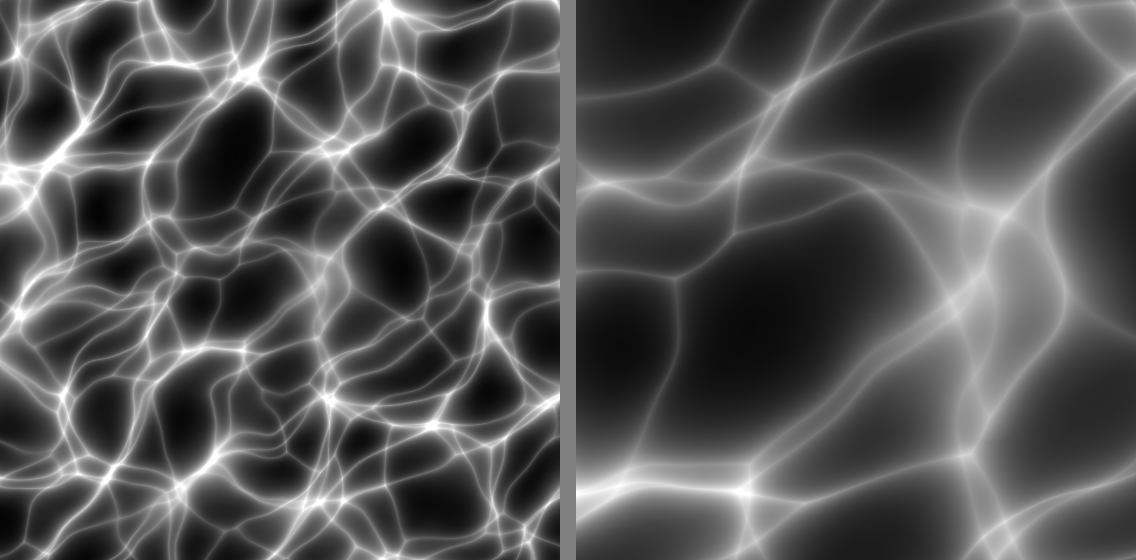
Left, the full canvas; right, a detail of the centre.
Give the GLSL for this texture, as a three.js fragment shader.

```glsl
// Water caustics: a web of soft bright ridges around dark, slanted cells.
// Three warped cell layers are summed; two of them share their seeds, so
// their ridges run side by side and flare up where they merge.

varying vec2 vUv;

vec2 hash2(vec2 p) {
  vec3 h = fract(vec3(p.xyx) * vec3(0.1031, 0.1030, 0.0973));
  h += dot(h, h.yzx + 33.33);
  return fract((h.xx + h.yz) * h.zy);
}

float gradientDot(vec2 cell, vec2 offset) {
  float angle = 6.2832 * hash2(cell + 71.0).x;
  return dot(vec2(cos(angle), sin(angle)), offset);
}

float gradientNoise(vec2 p) {
  vec2 i = floor(p);
  vec2 f = p - i;
  vec2 w = f * f * f * (f * (f * 6.0 - 15.0) + 10.0);
  vec2 e = vec2(1.0, 0.0);
  float low = mix(gradientDot(i, f), gradientDot(i + e.xy, f - e.xy), w.x);
  float high = mix(gradientDot(i + e.yx, f - e.yx), gradientDot(i + e.xx, f - e.xx), w.x);
  return mix(low, high, w.y);
}

vec2 noise2(vec2 p) {
  return vec2(gradientNoise(p), gradientNoise(p + vec2(37.2, 11.7)));
}

// Squared distances to the three nearest seeds, in rising order
vec3 nearestSeeds(vec2 p, float seed) {
  vec2 cell = floor(p);
  vec3 nearest = vec3(8.0);
  for (int y = -1; y <= 1; y++) {
    for (int x = -1; x <= 1; x++) {
      vec2 neighbour = cell + vec2(float(x), float(y));
      vec2 toSeed = neighbour + 0.07 + 0.86 * hash2(neighbour + seed) - p;
      float d = dot(toSeed, toSeed);
      if (d < nearest.x) nearest = vec3(d, nearest.xy);
      else if (d < nearest.y) nearest = vec3(nearest.x, d, nearest.y);
      else nearest.z = min(nearest.z, d);
    }
  }
  return nearest;
}

// Dark cell floor, sharp ridge on the borders, flare at the junctions
float causticLayer(vec2 p, float seed) {
  vec3 d = nearestSeeds(p, seed);
  float border = d.x / d.y;
  float junction = d.x / d.z;
  return 0.46 * border + 0.34 * pow(border, 5.0) + 0.55 * pow(junction, 3.5);
}

void main() {
  // Shared ripple that bends every layer
  vec2 ripple = vUv + 0.065 * noise2(vUv * 5.0 + 3.0) + 0.012 * noise2(vUv * 15.0);

  float light = 0.0;
  for (int i = 0; i < 3; i++) {
    float layer = float(i);
    float family = floor(layer * 0.5);
    vec2 p = ripple + 0.085 * noise2(vUv * 3.8 + 19.0 * layer);

    // Stretch the cells along the rising diagonal
    vec2 along = vec2(cos(0.75), sin(0.75));
    vec2 q = vec2(dot(p, along), dot(p, vec2(-along.y, along.x)));
    q *= mix(vec2(4.4, 6.8), vec2(5.6, 8.6), family);
    light += (0.42 - 0.06 * layer) * causticLayer(q + 20.0, 17.0 * family);
  }

  // Broad patches of stronger and weaker light
  float patches = 1.0 + 0.45 * gradientNoise(vUv * 2.6 + 8.0);
  float gray = 1.12 * light * patches + 0.01;
  gl_FragColor = vec4(vec3(clamp(gray, 0.0, 1.0)), 1.0);
}
```
